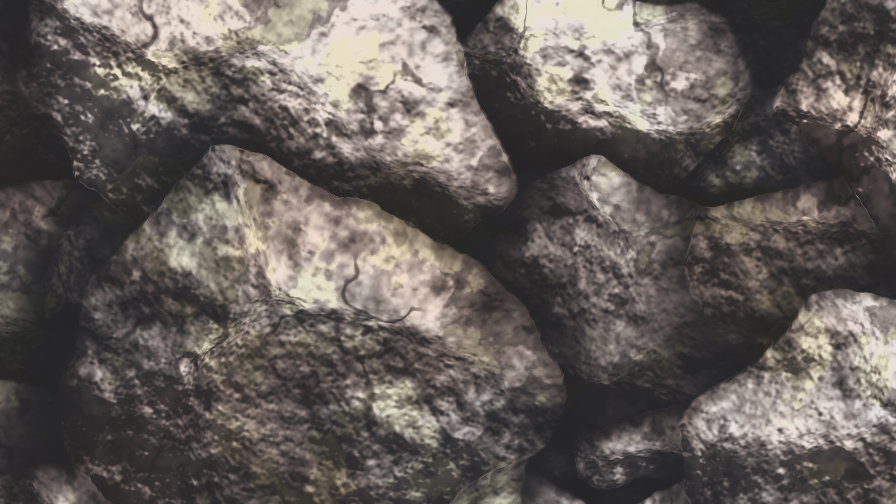
This texture is drawn by a WebGL 1 fragment shader. Its source:

```glsl
precision highp float;
// Draws a pile of weathered, faceted grey boulders with cracks, stains and pale lichen.
uniform vec2 u_resolution;

const float TAU = 6.2832;
const float FACET_SHARPNESS = 45.0;
const vec3 LIGHT = vec3(0.36, 0.76, 0.54);
const vec3 DARK_STONE = vec3(0.14, 0.14, 0.15);
const vec3 MID_STONE = vec3(0.465, 0.432, 0.424);
const vec3 PALE_STONE = vec3(0.90, 0.88, 0.87);
const vec3 RUST = vec3(1.05, 0.98, 0.93);
const vec3 LICHEN = vec3(0.98, 1.01, 0.88);

struct Surface {
  vec3 normal;
  float shade;
  float albedo;
  float warmth;
};

float hash(vec2 p) {
  vec3 h = fract(vec3(p.xyx) * 0.1031);
  h += dot(h, h.yzx + 33.33);
  return fract((h.x + h.y) * h.z);
}

vec2 hash2(vec2 p) {
  return vec2(hash(p + 17.3), hash(p + 71.9));
}

float noise(vec2 p) {
  vec2 i = floor(p);
  vec2 f = fract(p);
  f = f * f * (3.0 - 2.0 * f);
  float low = mix(hash(i), hash(i + vec2(1.0, 0.0)), f.x);
  float high = mix(hash(i + vec2(0.0, 1.0)), hash(i + 1.0), f.x);
  return mix(low, high, f.y);
}

float fbm(vec2 p) {
  float total = 0.0;
  float amplitude = 0.52;
  for (int i = 0; i < 5; i++) {
    total += amplitude * noise(p);
    p = mat2(1.6, 1.2, -1.2, 1.6) * p + 5.7;
    amplitude *= 0.5;
  }
  return total;
}

// Adds one plane (slope in xy, height h) to a soft minimum of planes.
void addFacet(inout vec4 blend, vec2 slope, float h) {
  float weight = exp(-FACET_SHARPNESS * max(h, -1.5));
  blend += weight * vec4(slope, 1.0, 1.0);
}

// Paints a faceted rock over the surface; q is relative to its centre.
void paintRock(inout Surface s, vec2 q, float size, vec2 id, float depth) {
  vec2 tilt = (hash2(id + 3.0) - 0.5) * 0.9;
  vec4 blend = vec4(0.0);
  addFacet(blend, -tilt, 0.24 + dot(q, tilt));
  for (int i = 0; i < 7; i++) {
    float side = float(i);
    vec2 key = id + side * 9.7;
    float angle = TAU * (side + 0.8 * hash(key)) / 7.0;
    vec2 dir = vec2(cos(angle), sin(angle));
    vec2 shape = hash2(key);
    float slope = 0.35 + 1.2 * shape.x;
    addFacet(blend, dir * slope, slope * (0.42 + 0.24 * shape.y - dot(q, dir)));
  }
  float h = -log(blend.w) / FACET_SHARPNESS;
  float cover = smoothstep(-0.004, 0.004, h * size);
  float rim = mix(0.6, 1.0, smoothstep(0.0, 0.06, h));
  s.shade *= 1.0 - 0.75 * smoothstep(-0.2, 0.0, h);
  s.shade = mix(s.shade, rim, cover);
  s.normal = mix(s.normal, normalize(blend.xyz), cover);
  s.albedo = mix(s.albedo, (0.42 + 0.58 * hash(id + 41.0)) * depth, cover);
  s.warmth = mix(s.warmth, hash(id + 57.0), cover);
}

// Stacks three sizes of rock, from small and deep to large and near.
Surface buildPile(vec2 p) {
  Surface s = Surface(vec3(0.0, 0.0, 1.0), 0.15, 0.35, 0.3);
  for (int k = 0; k < 3; k++) {
    float layer = float(k);
    float size = 0.25 * pow(1.65, layer);
    vec2 grid = (p - vec2(0.19, -0.21)) / size;
    for (int j = 1; j >= -1; j--) {
      for (int i = -1; i <= 1; i++) {
        vec2 cell = floor(grid) + vec2(float(i), float(j));
        vec2 id = cell + 40.0 + layer * 23.0;
        bool present = k == 0 || (k == 1 && hash(id) < 0.75)
          || (k == 2 && mod(cell.x, 2.0) < 0.5);
        vec2 q = grid - cell - 0.5 - 0.25 * (hash2(id) - 0.5);
        if (present) paintRock(s, q * vec2(0.82, 1.0), size, id, 0.78 + 0.11 * layer);
      }
    }
  }
  return s;
}

// Thin dark lines along the middle level of a noise field.
float cracks(vec2 p) {
  float line = 1.0 - smoothstep(0.004, 0.03, abs(fbm(p) - 0.5));
  return line * smoothstep(0.4, 0.6, noise(p * 1.3 + 12.0));
}

vec3 stoneColor(float tone) {
  vec3 low = mix(DARK_STONE, MID_STONE, smoothstep(-0.04, 0.52, tone));
  return mix(low, PALE_STONE, smoothstep(0.32, 1.0, tone));
}

void main() {
  vec2 p = gl_FragCoord.xy / u_resolution.y;
  vec2 warp = vec2(fbm(p * 6.0 + 3.0), fbm(p * 6.0 + 31.0)) - 0.5;
  Surface s = buildPile(p + 0.08 * warp);

  // Rough relief, shifted slightly with each facet.
  vec2 q = p + 0.04 * s.normal.xy;
  float e = 0.004;
  float relief = fbm(q * 8.0);
  vec2 gradient = vec2(fbm((q + vec2(e, 0.0)) * 8.0), fbm((q + vec2(0.0, e)) * 8.0)) - relief;
  vec3 normal = normalize(s.normal - vec3(gradient * 0.075 / e, 0.0));
  float light = 0.17 + 0.95 * max(dot(normal, LIGHT), 0.0);

  // Mottling, speckles, dark stains and lichen.
  float grain = fbm(q * 20.0 + 9.0);
  float speckle = noise(q * 80.0 + 4.0);
  float stain = smoothstep(0.50, 0.62, fbm(q * 5.0 + 50.0) + 0.7 * (grain - 0.5));
  float lichen = smoothstep(0.60, 0.69, fbm(q * 7.0 + 80.0) + 0.7 * (grain - 0.5));
  float mottle = max(0.1, -0.28 + 0.7 * relief + 1.5 * grain + 0.5 * speckle);
  float tone = 1.42 * light * s.shade * s.albedo * mottle * (1.0 - 0.55 * stain);
  tone += 0.16 * lichen * s.shade * (0.3 + light);
  tone *= 1.0 - 0.55 * cracks(q * vec2(5.0, 4.0) + 60.0);
  tone /= 1.0 + 0.15 * tone;

  float rust = s.warmth * smoothstep(0.35, 0.65, fbm(q * 3.0 + 20.0));
  vec3 color = stoneColor(tone);
  color *= mix(vec3(1.0), RUST, rust);
  color *= mix(vec3(1.0), LICHEN, 0.65 * lichen);
  gl_FragColor = vec4(color, 1.0);
}
```
